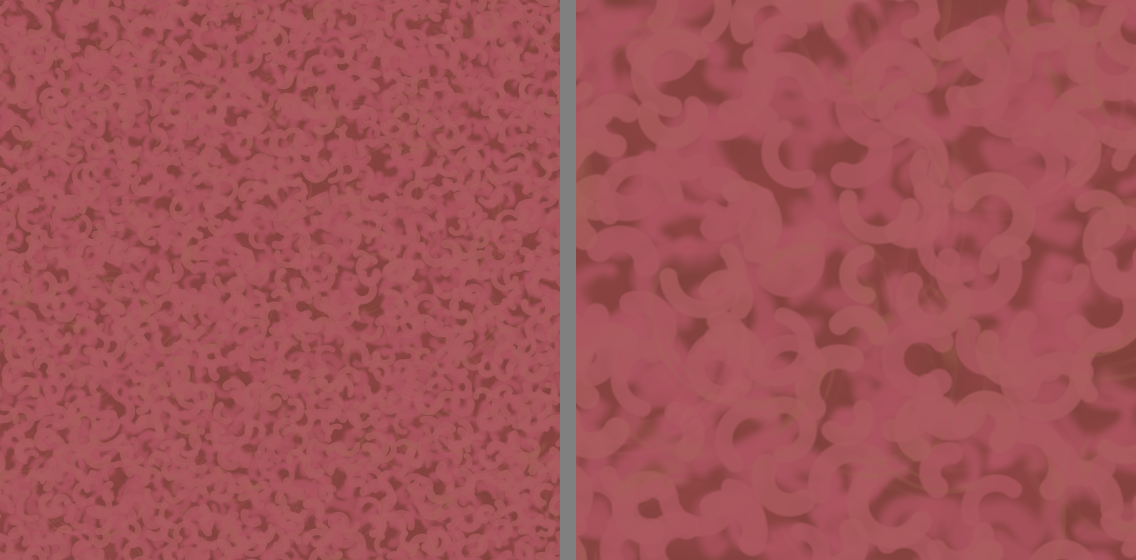
Left: the whole. Right: its middle third, enlarged.
Reproduce this texture procedurally as a Shadertoy shader.

```glsl
// Rosy felt of short curled strokes over a dark russet ground.
// Scattered arcs are drawn twice, first blurred and then crisp,
// and fine concentric bristle marks are swept over everything.

// Integer hash: three random values in 0..1 for a cell and a seed
vec3 hash3(vec2 cell, int seed) {
    uvec3 v = uvec3(ivec3(ivec2(cell) + 64, seed + 7));
    v = v * 1664525u + 1013904223u;
    v.x += v.y * v.z; v.y += v.z * v.x; v.z += v.x * v.y;
    v ^= v >> 16u;
    v.x += v.y * v.z; v.y += v.z * v.x; v.z += v.x * v.y;
    return vec3(v >> 8u) / 16777216.0;
}

float valueNoise(vec2 p, int seed) {
    vec2 cell = floor(p), f = fract(p);
    f = f * f * (3.0 - 2.0 * f);
    float low = mix(hash3(cell, seed).x, hash3(cell + vec2(1, 0), seed).x, f.x);
    float high = mix(hash3(cell + vec2(0, 1), seed).x, hash3(cell + vec2(1, 1), seed).x, f.x);
    return mix(low, high, f.y);
}

vec2 rotate(vec2 p, float angle) {
    float c = cos(angle), s = sin(angle);
    return vec2(c * p.x - s * p.y, s * p.x + c * p.y);
}

// Distance to a round-ended arc, centred on the +y axis
float arcDistance(vec2 p, float radius, float halfAngle, float halfWidth) {
    p.x = abs(p.x);
    vec2 tip = vec2(sin(halfAngle), cos(halfAngle));
    bool beyondTip = tip.y * p.x > tip.x * p.y;
    float d = beyondTip ? length(p - tip * radius) : abs(length(p) - radius);
    return d - halfWidth;
}

// One layer of curled strokes, painted over the given colour
vec3 paintCurls(vec3 color, vec2 uv, float cells, int seed, float blur,
                float opacity, vec3 tintA, vec3 tintB) {
    vec2 home = floor(uv * cells);
    for (int j = -1; j <= 1; j++)
    for (int i = -1; i <= 1; i++) {
        vec2 cell = home + vec2(i, j);
        vec3 place = hash3(cell, seed);
        vec3 shape = hash3(cell, seed + 1);
        vec2 p = rotate(uv - (cell + place.xy) / cells, place.z * 6.2832);
        float radius = mix(0.011, 0.021, shape.x);
        float halfWidth = mix(0.0048, 0.0078, shape.y);
        float d = arcDistance(p, radius, mix(1.0, 2.0, shape.z), halfWidth);
        float cover = 1.0 - smoothstep(-blur, blur, d);
        vec3 tint = mix(tintA, tintB, hash3(cell, seed + 2).x);
        color = mix(color, tint, cover * opacity);
    }
    return color;
}

// Thin concentric hairs inside broad faded arcs
vec3 paintBristles(vec3 color, vec2 uv, int seed, vec3 tint, float opacity) {
    const float cells = 9.0;
    vec2 home = floor(uv * cells);
    for (int j = -1; j <= 1; j++)
    for (int i = -1; i <= 1; i++) {
        vec2 cell = home + vec2(i, j);
        vec3 place = hash3(cell, seed);
        vec3 shape = hash3(cell, seed + 1);
        vec2 p = rotate(uv - (cell + place.xy) / cells, place.z * 6.2832);
        float d = arcDistance(p, mix(0.03, 0.07, shape.x), mix(0.5, 1.3, shape.y), 0.015);
        float band = 1.0 - smoothstep(-0.014, 0.004, d);
        float hair = valueNoise(vec2(length(p) * 330.0, atan(p.x, p.y) * 2.0 + 9.0), seed + 2);
        color = mix(color, tint, band * smoothstep(0.45, 0.85, hair) * opacity);
    }
    return color;
}

void mainImage(out vec4 fragColor, in vec2 fragCoord) {
    vec2 uv = fragCoord / iResolution.y;
    float crisp = max(0.001, 0.7 / iResolution.y);

    // Russet ground with faint mottling
    vec3 color = mix(vec3(0.51, 0.255, 0.235), vec3(0.56, 0.265, 0.265), valueNoise(uv * 40.0, 3));

    // Blurred crimson curls, bent slightly by noise
    vec2 warp = vec2(valueNoise(uv * 60.0, 4), valueNoise(uv * 60.0, 5)) - 0.5;
    vec3 crimson = vec3(0.66, 0.315, 0.355), rose = vec3(0.685, 0.33, 0.385);
    color = paintCurls(color, uv + warp * 0.008, 33.0, 10, 0.0045, 0.85, crimson, rose);

    // Crisp curls, from rose to a warmer clay pink
    vec3 pink = vec3(0.675, 0.335, 0.37), clay = vec3(0.67, 0.36, 0.365);
    color = paintCurls(color, uv, 31.0, 20, crisp, 0.82, pink, clay);

    // Bristle marks: olive, then pale pink
    vec3 olive = vec3(0.62, 0.41, 0.31), palePink = vec3(0.73, 0.37, 0.41);
    color = paintBristles(color, uv, 30, olive, 0.32);
    color = paintBristles(color, uv, 40, olive, 0.25);
    color = paintBristles(color, uv, 50, palePink, 0.2);

    fragColor = vec4(color, 1.0);
}
```
